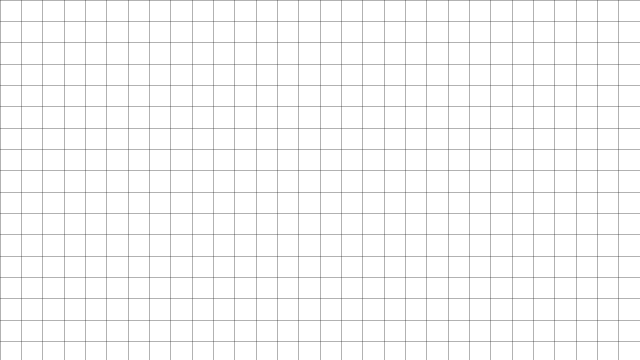
Reproduce this pattern procedurally as a Shadertoy shader.

```glsl
const float COLUMNS = 30.0;
const float LINE_WIDTH = 1.0 / 64.0; // fraction of one cell
const vec3 PAPER = vec3(1.0);
const vec3 INK = vec3(0.1);

// Total line width crossed from zero to p, for lines starting each cell
vec2 lineIntegral(vec2 p, float width) {
    return floor(p) * width + min(fract(p), width);
}

// Exact share of a pixel footprint covered by the lines on each axis
vec2 lineCoverage(vec2 p, float footprint, float width) {
    vec2 halfStep = vec2(0.5 * footprint);
    return (lineIntegral(p + halfStep, width) - lineIntegral(p - halfStep, width)) / footprint;
}

// Union of the vertical and horizontal lines
float gridMask(vec2 p, float footprint, float width) {
    vec2 gap = 1.0 - lineCoverage(p, footprint, width);
    return 1.0 - gap.x * gap.y;
}

void mainImage(out vec4 fragColor, in vec2 fragCoord) {
    // Square cells, anchored at the top left corner
    float cellsPerPixel = COLUMNS / iResolution.x;
    vec2 cell = vec2(fragCoord.x, iResolution.y - fragCoord.y) * cellsPerPixel;

    float ink = gridMask(cell, cellsPerPixel, LINE_WIDTH);
    fragColor = vec4(mix(PAPER, INK, ink), 1.0);
}
```
